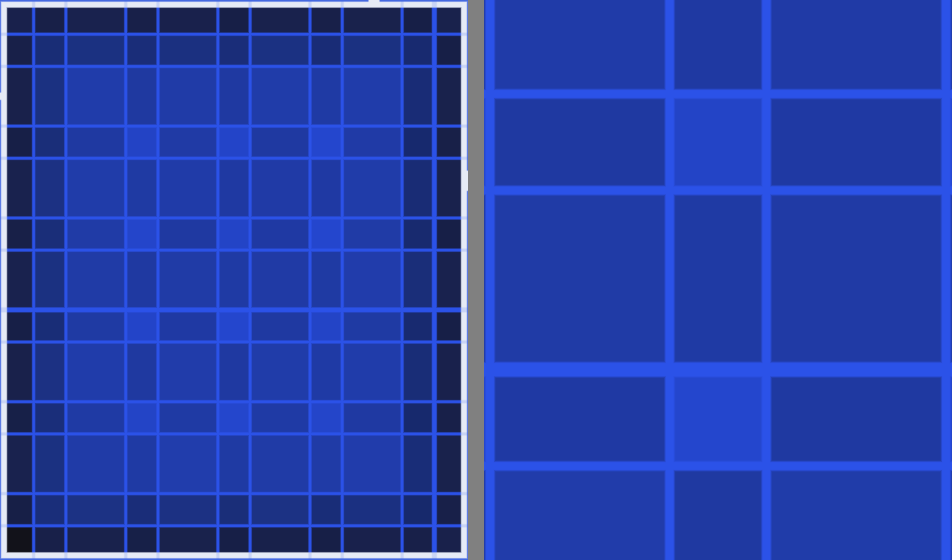
Left: the whole. Right: its middle third, enlarged.
A Shadertoy shader for this pattern:

```glsl
// Blue tartan-like grid of paired lines, dark outer rings and a pale frame.

float hash(vec2 p) {
    vec3 h = fract(p.xyx * vec3(0.1031, 0.1030, 0.0973));
    h += dot(h, h.yzx + 33.33);
    return fract((h.x + h.y) * h.z);
}

// Smooth coverage of the region where d is below zero
float cover(float d, float soft) {
    return 1.0 - smoothstep(-soft, soft, d);
}

float box(vec2 p, vec2 halfSize) {
    vec2 d = abs(p) - halfSize;
    return max(d.x, d.y);
}

void mainImage(out vec4 fragColor, in vec2 fragCoord) {
    // One unit is one repeat, with the origin at the canvas centre
    vec2 p = (fragCoord / iResolution.xy - 0.5) * vec2(5.08, 6.095);
    float pixel = 6.095 / iResolution.y;

    // Each repeat holds a narrow band and a wide gap
    vec2 grid = p + vec2(0.175, 0.675);
    vec2 local = fract(grid);
    vec2 band = 1.0 - step(0.35, local);
    vec2 cell = 2.0 * floor(grid) + 1.0 - band;
    float bands = band.x + band.y;

    // Bright core with highlighted crossings
    float edge = box(p, vec2(1.825, 2.325));
    vec3 core = vec3(0.126, 0.233, 0.66) * (1.0 - 0.03 * bands);
    core = mix(core, vec3(0.14, 0.27, 0.79), band.x * band.y);

    // Darker rings around the core
    vec3 ring = vec3(0.108, 0.192, 0.51) * (1.08 - 0.08 * bands);
    ring *= 1.0 - 0.08 * step(1.825, p.x);
    vec3 outer = vec3(0.098, 0.132, 0.30) * (1.0 - 0.06 * bands);
    vec3 color = mix(core, ring, step(0.0, edge));
    color = mix(color, outer, step(0.35, edge));
    color *= 0.98 + 0.04 * hash(cell + 40.0);

    // One nearly black corner
    if (p.x < -2.175 && p.y < -2.675) color = vec3(0.07, 0.07, 0.10);

    // Paired lines, with one heavier in each direction
    vec2 lineDist = abs(abs(fract(grid + 0.325) - 0.5) - 0.175);
    vec2 lineWidth = 0.017 + 0.010 * step(abs(p - vec2(2.175, -0.325)), vec2(0.1));
    vec2 d = lineDist - lineWidth;
    float soft = 0.7 * pixel + 0.003;
    float line = max(cover(d.x, soft), cover(d.y, soft));
    vec3 lineColor = vec3(0.17, 0.32, 0.91);
    color = mix(color, lineColor, line);

    // Pale frame, faintly tinted where lines pass beneath it
    vec3 frame = mix(vec3(0.90, 0.92, 0.965), vec3(0.62, 0.70, 0.95), 0.4 * line);
    color = mix(color, frame, 1.0 - cover(edge - 0.639, pixel));

    // Thin blue rim, broken by three pale chips
    float chips = min(box(p - vec2(-2.54, 2.0), vec2(0.04)),
                  min(box(p - vec2(2.54, 1.08), vec2(0.04, 0.11)),
                      box(p - vec2(1.52, 3.05), vec2(0.06, 0.04))));
    float rim = (1.0 - cover(edge - 0.704, pixel)) * (1.0 - cover(chips, pixel));
    color = mix(color, vec3(0.27, 0.41, 0.88), rim);

    fragColor = vec4(color, 1.0);
}
```
